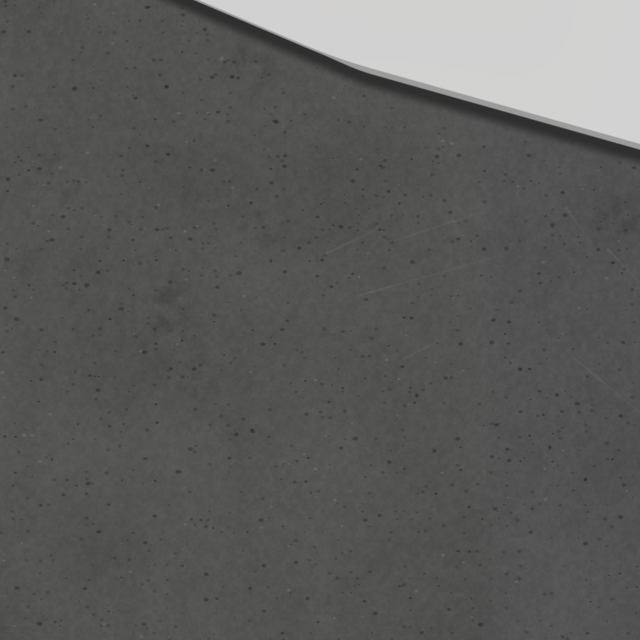
This texture is drawn by a Shadertoy shader. Its source:

```glsl
// Worn dark concrete slab with a shadowed bevel edge against a pale corner.
#define SLAB_COLOR vec3(0.321, 0.321, 0.312)
#define PALE_COLOR vec3(0.824, 0.822, 0.820)
#define RIM_COLOR vec3(0.61)
#define SHADOW_COLOR vec3(0.185)
#define BEND vec2(0.527, 0.908)
#define SLOPE_LEFT 0.424
#define SLOPE_RIGHT 0.281
#define GRAIN 0.022
#define MOTTLE 0.040
#define SPECK_DEPTH 0.085
#define SCRATCH_LIGHT 0.048

// Scratch segments: start.xy, end.xy
const vec4 SCRATCHES[7] = vec4[7](
    vec4(0.618, 0.624, 0.755, 0.670), vec4(0.560, 0.538, 0.785, 0.601),
    vec4(0.632, 0.440, 0.695, 0.472), vec4(0.508, 0.603, 0.590, 0.643),
    vec4(0.885, 0.675, 0.931, 0.609), vec4(0.950, 0.610, 1.000, 0.557),
    vec4(0.895, 0.442, 1.000, 0.355));

// Stains: centre.xy, radius
const vec3 STAINS[8] = vec3[8](
    vec3(0.415, 0.652, 0.035), vec3(0.255, 0.515, 0.045),
    vec3(0.060, 0.585, 0.025), vec3(0.295, 0.415, 0.040),
    vec3(0.965, 0.655, 0.035), vec3(0.516, 0.042, 0.018),
    vec3(0.090, 0.720, 0.035), vec3(0.385, 0.895, 0.035));

// Larger pits: centre.xy
const vec2 PITS[8] = vec2[8](
    vec2(0.423, 0.592), vec2(0.652, 0.382), vec2(0.394, 0.327),
    vec2(0.915, 0.251), vec2(0.859, 0.301), vec2(0.795, 0.497),
    vec2(0.363, 0.880), vec2(0.870, 0.383));

float hash(vec2 p) {
    vec3 q = fract(vec3(p.xyx) * 0.1031);
    q += dot(q, q.yzx + 33.33);
    return fract((q.x + q.y) * q.z);
}

float noise(vec2 p) {
    vec2 i = floor(p), f = fract(p);
    f = f * f * (3.0 - 2.0 * f);
    return mix(mix(hash(i), hash(i + vec2(1, 0)), f.x),
               mix(hash(i + vec2(0, 1)), hash(i + vec2(1, 1)), f.x), f.y);
}

float fbm(vec2 p) {
    float sum = 0.0, amp = 0.5;
    for (int i = 0; i < 5; i++) {
        sum += amp * noise(p);
        p = mat2(1.6, 1.2, -1.2, 1.6) * p + 17.3;
        amp *= 0.5;
    }
    return sum;
}

// Signed height above the bent edge
float edgeDistance(vec2 p) {
    vec2 q = p - BEND;
    float a = -SLOPE_LEFT * q.x, b = -SLOPE_RIGHT * q.x;
    float blend = max(0.008 - abs(a - b), 0.0);
    return (q.y - max(a, b) - blend * blend / 0.032) * 0.945;
}

// Random dots in a grid; only a given share of cells is filled
float specks(vec2 p, float cells, float share, float radius) {
    vec2 id = floor(p * cells);
    vec2 center = 0.25 + 0.5 * vec2(hash(id + 7.1), hash(id + 41.7));
    float r = radius * (0.5 + hash(id + 83.0));
    float d = length((fract(p * cells) - center) * vec2(0.75, 1.0));
    return step(hash(id + 131.0), share) * (1.0 - smoothstep(r * 0.3, r, d));
}

float scratch(vec2 p, vec4 s) {
    vec2 ab = s.zw - s.xy;
    float t = clamp(dot(p - s.xy, ab) / dot(ab, ab), 0.0, 1.0);
    float line = 1.0 - smoothstep(0.0003, 0.0030, length(p - s.xy - ab * t));
    return line * (1.0 - 0.65 * t) * (0.5 + 0.5 * noise(p * 60.0));
}

vec3 slab(vec2 p) {
    // Cloudy tone, fine grain and a slightly cooler right side
    float tone = MOTTLE * (fbm(p * 7.0) - 0.485);
    tone += GRAIN * (noise(p * 260.0) + noise(p * 115.0 + 9.0) - 1.0);
    tone += 0.012 * (noise(vec2(p.x * 24.0, p.y * 3.0)) - 0.5);
    for (int i = 0; i < 8; i++) {
        vec2 q = (p - STAINS[i].xy) / STAINS[i].z;
        tone -= 0.055 * exp(-dot(q, q)) * smoothstep(0.35, 0.75, fbm(p * 45.0));
        float r = 0.0045 * (0.75 + 0.5 * noise(p * 200.0));
        tone -= SPECK_DEPTH * 1.3 * (1.0 - smoothstep(0.2 * r, r, length(p - PITS[i])));
    }
    tone -= SPECK_DEPTH * specks(p, 55.0, 0.10, 0.17);
    tone -= SPECK_DEPTH * 0.6 * specks(p + 3.7, 95.0, 0.10, 0.26);
    tone += SPECK_DEPTH * 0.7 * specks(p + 8.3, 70.0, 0.03, 0.17);
    for (int i = 0; i < 7; i++) tone += SCRATCH_LIGHT * scratch(p, SCRATCHES[i]);
    return SLAB_COLOR + tone + vec3(-0.002, 0.0, 0.008) * smoothstep(0.3, 1.0, p.x);
}

void mainImage(out vec4 fragColor, in vec2 fragCoord) {
    vec2 p = fragCoord / iResolution.xy;
    float aa = max(1.0 / iResolution.y, 0.0015);
    float d = edgeDistance(p);
    float rim = mix(0.003, 0.0085, smoothstep(0.49, 0.58, p.x));

    // Soft contact shadow, then bevel rim, then pale surface
    float shade = smoothstep(-rim - 0.029, -rim - 0.009, d);
    vec3 color = mix(slab(p), SHADOW_COLOR, shade);
    color = mix(color, RIM_COLOR, smoothstep(-aa, aa, d + rim));
    vec3 pale = PALE_COLOR + 0.006 * (noise(p * 5.0) - 0.5);
    color = mix(color, pale, smoothstep(-aa, aa, d));
    fragColor = vec4(color, 1.0);
}
```
